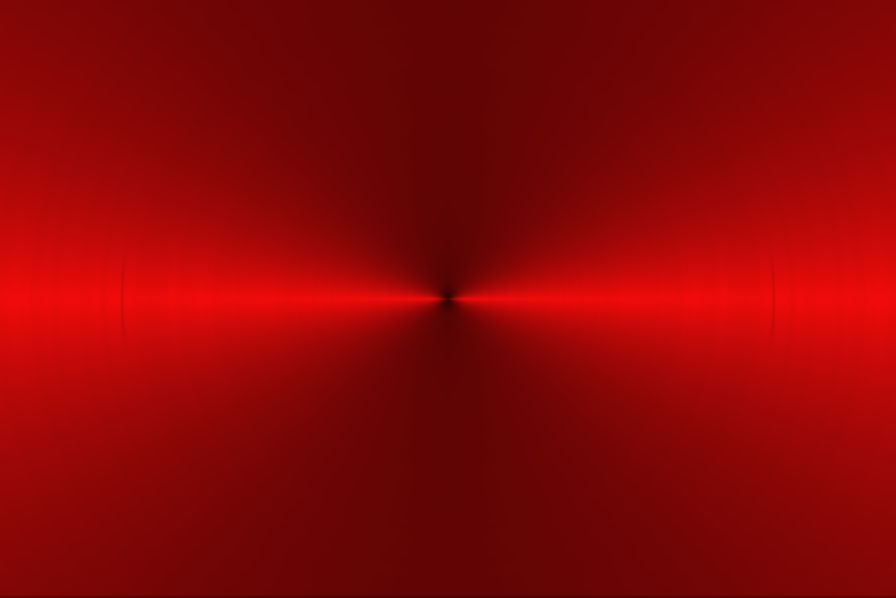
A Shadertoy shader for this background:

```glsl
// Red brushed-metal disc: a conical sheen, brightest along the horizontal
// and falling off exponentially with angle, over faint concentric grooves.
// Lengths are in canvas heights, measured from the centre.

#define SHADOW_RED 0.37
#define SHEEN_RED 0.58
#define SHEEN_WIDTH 0.42
#define PEAK_ROUNDING 0.015
#define GROOVE_FREQ 85.0
#define GROOVE_DEPTH 0.018
#define HUB_RADIUS 0.016
#define SCRATCH_RADIUS 0.545
#define SCRATCH_DEPTH 0.10

float hash(float n) {
    n = fract(n * 0.1031);
    n *= n + 33.33;
    return fract(n * (n + n));
}

// Smooth one-dimensional value noise, 0 to 1
float noise(float x) {
    float cell = floor(x);
    return mix(hash(cell), hash(cell + 1.0), smoothstep(0.0, 1.0, x - cell));
}

void mainImage(out vec4 fragColor, in vec2 fragCoord) {
    vec2 p = (fragCoord - 0.5 * iResolution.xy) / iResolution.y;
    float pixel = 1.0 / iResolution.y;
    float radius = length(p);

    // Conical sheen, mirrored left to right and top to bottom
    float angle = atan(abs(p.y), abs(p.x) + 1e-5);
    float rounded = sqrt(angle * angle + PEAK_ROUNDING * PEAK_ROUNDING);
    float sheen = exp(-rounded / SHEEN_WIDTH);
    float red = SHADOW_RED + SHEEN_RED * sheen;

    // Fine grooves, most visible where the light catches them
    float groove = noise(radius * GROOVE_FREQ) + 0.5 * noise(radius * GROOVE_FREQ * 2.3);
    red *= 1.0 + GROOVE_DEPTH * (groove - 0.75) * (0.4 + sheen);

    // One thin circular scratch, fading away from the bright axis
    float scratch = 1.0 - smoothstep(0.0, 0.002 + pixel, abs(radius - SCRATCH_RADIUS));
    red *= 1.0 - SCRATCH_DEPTH * scratch * (1.0 - smoothstep(0.03, 0.09, abs(p.y)));

    // Darkened hub, with a softer shade above and below it
    red *= 1.0 - 0.45 * exp(-radius * radius / (HUB_RADIUS * HUB_RADIUS));
    red *= 1.0 - 0.18 * (1.0 - sheen) * exp(-radius / 0.09);

    // Narrow dark rim along the bottom
    red *= 1.0 - 0.3 * (1.0 - smoothstep(0.0, 0.006, p.y + 0.5));

    fragColor = vec4(red * vec3(1.0, 0.045, 0.042), 1.0);
}
```
